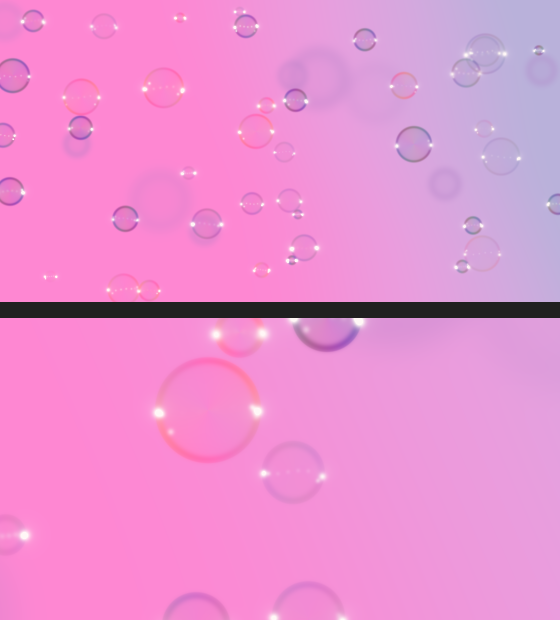
Top, the full canvas; bottom, a detail of the centre.
This background is drawn by a Shadertoy shader. Its source:

```glsl
// Soap bubbles drifting over a soft pink to lilac gradient.
// Loops scatter out-of-focus rings, then sharp films on a jittered grid;
// some films cling to a neighbour, and each carries paired side glints.

const vec3 PINK   = vec3(0.995, 0.530, 0.825);
const vec3 ORCHID = vec3(0.910, 0.620, 0.870);
const vec3 LILAC  = vec3(0.820, 0.665, 0.870);
const vec3 MIST   = vec3(0.725, 0.695, 0.855);
const vec3 PLUM   = vec3(0.500, 0.300, 0.590);
const vec3 CORAL  = vec3(1.000, 0.440, 0.590);
const vec3 SLATE  = vec3(0.480, 0.450, 0.560);
const vec3 HAZE   = vec3(0.680, 0.490, 0.770);
const vec3 GLINT  = vec3(1.000, 0.970, 0.965);

const int   COLUMNS = 8;
const int   ROWS = 5;
const int   HAZE_COUNT = 9;
const float MIN_RADIUS = 0.016;
const float MAX_RADIUS = 0.072;
const float RIM_WIDTH = 0.0042;
const float CLING_CHANCE = 0.24;
const float TAU = 6.28319;

vec4 hash4(float n) {
    return fract(sin(n * vec4(12.99, 78.23, 37.72, 93.99) + vec4(1.3, 4.1, 2.7, 5.9)) * 4375.85);
}

// Diagonal colour wash, bluest at the upper right.
vec3 backdrop(vec2 uv) {
    float t = uv.x + 0.17 * (uv.y - 0.5) + 0.012 * sin(uv.y * 7.0 + uv.x * 5.0);
    vec3 col = mix(PINK, ORCHID, smoothstep(0.36, 0.70, t));
    col = mix(col, LILAC, smoothstep(0.62, 0.86, t));
    return mix(col, MIST, smoothstep(0.79, 1.0, t));
}

float spot(vec2 p, float size) {
    return exp(-dot(p, p) / (size * size));
}

// Wide, faint ring of a bubble far from the focal plane.
vec3 addHaze(vec3 col, vec2 p, float radius, float strength) {
    float d = length(p);
    float blur = 0.012 + 0.16 * radius;
    float disc = 1.0 - smoothstep(radius - blur, radius + blur, d);
    float ring = exp(-pow((d - 0.8 * radius) / (0.28 * radius), 2.0));
    return mix(col, HAZE, strength * (0.5 * disc + 0.6 * ring));
}

// Thin film: faint fill, shaded edge, narrow iridescent rim.
vec3 addFilm(vec3 col, vec2 p, float radius, vec4 rnd, float greyness) {
    float d = length(p);
    float px = 1.0 / iResolution.y;
    float inside = 1.0 - smoothstep(-px, px, d - radius);
    float q = min(d / radius, 1.0);
    float angle = atan(p.y, p.x + 1e-5);
    float dark = step(0.36, rnd.x);
    vec3 tint = mix(mix(CORAL, PLUM, dark), SLATE, greyness * (0.4 + 0.4 * dark));
    tint += 0.10 * cos(2.0 * angle + TAU * rnd.w + vec3(0.0, 2.1, 4.2));
    float opacity = 0.2 + 0.8 * smoothstep(0.08, 0.55, rnd.y);
    float fill = mix(0.10, 0.17, dark) + 0.16 * pow(q, 5.0);
    col = mix(col, tint, inside * opacity * fill);
    float width = max(RIM_WIDTH, px);
    float rim = exp(-pow((d - radius + width) / width, 2.0));
    float arc = 0.72 + 0.28 * abs(sin(angle));
    return mix(col, tint, rim * arc * opacity * mix(0.46, 0.60, dark));
}

// Clustered glints at both sides and a dim row of reflections between.
float sideGlints(vec2 p, float radius, float seed) {
    float sum = 0.0;
    vec4 look = hash4(seed + 61.0);
    float size = (0.0036 + 0.055 * radius) * (0.7 + 0.6 * look.x);
    for (int side = 0; side < 2; side++) {
        float s = float(side) * 2.0 - 1.0;
        for (int k = 0; k < 3; k++) {
            vec4 r = hash4(seed * 3.1 + float(side * 3 + k) * 7.7);
            float a = (r.x - 0.5) * (0.15 + 0.42 * float(k)) - 0.08;
            vec2 at = radius * (0.94 - 0.13 * float(k) * r.y) * vec2(s * cos(a), sin(a));
            float gain = k == 0 ? 1.25 : 0.75 * r.w;
            sum += gain * spot(p - at, size * (k == 0 ? 1.0 : 0.65));
        }
        sum += 0.16 * spot(p - vec2(0.94 * s * radius, 0.0), 2.6 * size);
    }
    for (int k = 0; k < 4; k++) {
        vec2 at = radius * vec2((float(k) - 1.5) * 0.32, 0.06 * sin(seed + float(k)));
        sum += 0.40 * look.y * spot(p - at, 0.6 * size);
    }
    return sum * (0.65 + 0.45 * look.z);
}

void mainImage(out vec4 fragColor, in vec2 fragCoord) {
    vec2 uv = fragCoord / iResolution.xy;
    vec2 span = vec2(iResolution.x / iResolution.y, 1.0);
    vec2 p = uv * span;
    vec3 col = backdrop(uv);

    // Out-of-focus layer
    for (int i = 0; i < HAZE_COUNT; i++) {
        vec4 r = hash4(float(i) + 210.0);
        vec2 at = span * vec2((float(i) + r.x) / float(HAZE_COUNT), r.y);
        col = addHaze(col, p - at, mix(0.045, 0.125, r.z * r.z), mix(0.10, 0.32, r.w));
    }

    // Sharp layer
    vec2 cells = vec2(COLUMNS, ROWS);
    vec2 lastAt = vec2(-1.0);
    float lastRadius = 0.0;
    for (int i = 0; i < COLUMNS * ROWS; i++) {
        float id = float(i) + 17.0;
        vec4 r = hash4(id);
        vec4 look = hash4(id + 83.0);
        float radius = mix(MIN_RADIUS, MAX_RADIUS, pow(r.z, 1.15));
        vec2 at = span * (vec2(i % COLUMNS, i / COLUMNS) + 0.5 + 0.95 * (r.xy - 0.5)) / cells;
        if (i > 0 && r.w < CLING_CHANCE) {
            float a = (r.x - 0.5) * 2.4;
            at = lastAt + 0.94 * (radius + lastRadius) * vec2(cos(a), sin(a));
        }
        vec2 q = p - at;
        if (length(q) < 1.4 * radius + 0.03) {
            col = addFilm(col, q, radius, look, smoothstep(0.5, 0.9, at.x / span.x));
            col = mix(col, GLINT, clamp(sideGlints(q, radius, id), 0.0, 1.0));
        }
        lastAt = at;
        lastRadius = radius;
    }
    fragColor = vec4(clamp(col, 0.0, 1.0), 1.0);
}
```
